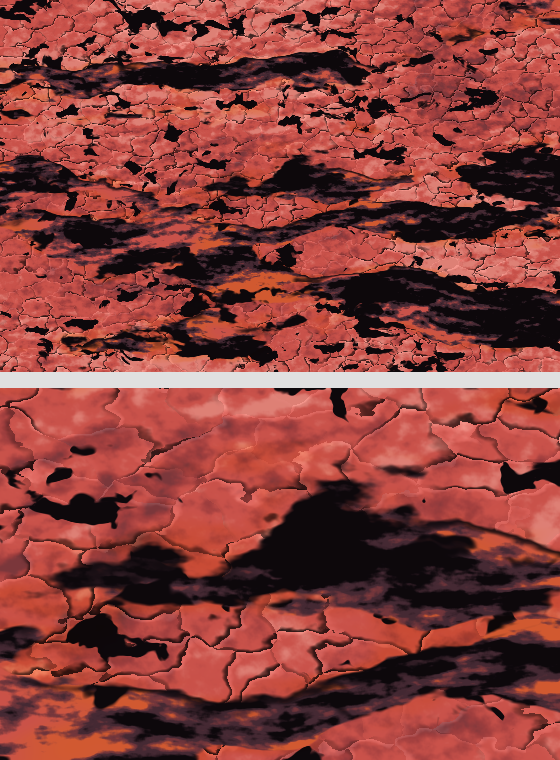
Top: the whole. Bottom: its middle third, enlarged.
Write a WebGL 2 fragment shader that draws this texture.

```glsl
#version 300 es
precision highp float;
uniform vec2 u_resolution;
out vec4 outColor;

const vec3 SOOT = vec3(0.05, 0.03, 0.045);
const vec3 CHAR = vec3(0.27, 0.16, 0.20);
const vec3 MAROON = vec3(0.45, 0.21, 0.23);
const vec3 BRICK = vec3(0.62, 0.24, 0.24);
const vec3 RED = vec3(0.79, 0.32, 0.29);
const vec3 PINK = vec3(0.87, 0.50, 0.46);
const vec3 ORANGE = vec3(0.82, 0.35, 0.19);

float hash(vec2 p) {
  return fract(sin(dot(p, vec2(127.1, 311.7))) * 43758.5);
}

float noise(vec2 p) {
  vec2 i = floor(p), f = fract(p);
  f = f * f * (3.0 - 2.0 * f);
  return mix(mix(hash(i), hash(i + vec2(1, 0)), f.x),
             mix(hash(i + vec2(0, 1)), hash(i + vec2(1, 1)), f.x), f.y);
}

float fbm(vec2 p) {
  float sum = 0.0, amp = 0.53;
  for (int i = 0; i < 4; i++) {
    sum += amp * noise(p);
    p = mat2(0.96, 0.28, -0.28, 0.96) * p * 2.03 + 11.7;
    amp *= 0.5;
  }
  return sum;
}

vec2 warp(vec2 p) {
  return vec2(fbm(p), fbm(p + 31.4)) - 0.5;
}

// Difference of height towards the light, positive on lit slopes
float relief(vec2 p, vec2 toLight) {
  return fbm(p) - fbm(p + toLight);
}

float seam(vec2 p, float height, float slope, float bend, float width) {
  float centre = height + slope * p.x + bend * p.x * p.x;
  return width - abs(p.y - centre - 0.018 * sin(p.x * 6.0 + height * 40.0));
}

// Braided fissures: positive inside, negative on the plates
float fissureDepth(vec2 p) {
  float d = seam(p, 0.775, 0.0, 0.075, 0.024);
  d = max(d, seam(p, 0.70, 0.06, -0.1, 0.012));
  d = max(d, seam(p, 0.53, -0.07, 0.05, 0.046));
  d = max(d, seam(p, 0.42, -0.22, 0.02, 0.052));
  d = max(d, seam(p, 0.36, 0.04, 0.0, 0.032));
  d = max(d, seam(p, 0.03, 0.10, 0.0, 0.030));
  return d + 0.24 * (fbm(p * vec2(3.5, 10.0)) - 0.5);
}

// Flake cells: edge distance, random tone, edge direction against the light
vec3 flakes(vec2 p, vec2 light) {
  vec2 cell = floor(p), near = vec2(9.0), next = vec2(9.0);
  float tone = 0.0;
  for (int y = -1; y <= 1; y++)
  for (int x = -1; x <= 1; x++) {
    vec2 id = cell + vec2(x, y);
    vec2 r = id + 0.1 + 0.8 * vec2(hash(id), hash(id + 57.3)) - p;
    if (dot(r, r) < dot(near, near)) {
      next = near;
      near = r;
      tone = hash(id + 8.1);
    } else if (dot(r, r) < dot(next, next)) next = r;
  }
  vec2 across = normalize(next - near);
  return vec3(dot(0.5 * (near + next), across), tone, -dot(across, light));
}

vec3 plateColor(vec2 p) {
  vec2 light = normalize(vec2(-0.5, 0.85));
  vec2 c = p * vec2(17.0, 25.0);
  c += 1.5 * warp(c * 0.75) + 0.5 * warp(c * 2.1);
  vec3 flake = flakes(c, light);
  float rough = smoothstep(0.35, 0.65, fbm(p * 2.6 + 4.0));
  float tone = 0.56 + 0.9 * (fbm(p * vec2(2.5, 4.0) + 7.0) - 0.5);
  tone += 0.22 * (flake.y - 0.5) + 0.5 * (fbm(p * 75.0) - 0.5);
  tone += mix(0.4, 1.1, rough) * relief(p * vec2(22.0, 42.0), vec2(-0.2, 0.45));
  vec3 color = mix(BRICK, RED, smoothstep(0.22, 0.52, tone));
  color = mix(color, PINK, smoothstep(0.54, 0.86, tone));
  color = mix(color, MAROON, 0.8 * smoothstep(0.28, 0.05, tone));
  // Shadowed and lit flake rims
  float rim = 1.0 - smoothstep(0.02, 0.14, flake.x);
  float wear = smoothstep(0.30, 0.60, fbm(p * 14.0 + 2.0));
  color *= 1.0 - 0.75 * rim * wear * smoothstep(-0.1, 0.7, flake.z);
  color += 0.09 * rim * smoothstep(0.0, 0.8, -flake.z);
  // Small open chips
  float chip = fbm(p * vec2(17.0, 30.0) + 2.0 * warp(p * 12.0));
  return mix(color, SOOT, smoothstep(0.665, 0.70, chip + 0.03 * rough));
}

vec3 fissureColor(vec2 p, vec2 flow, float depth, float shade) {
  vec2 grain = flow * vec2(9.0, 62.0);
  float ridge = fbm(flow * vec2(4.0, 15.0) + 19.0);
  float t = 0.46 + 1.5 * (fbm(grain) - 0.5) + 2.2 * (ridge - 0.5);
  t += 1.2 * relief(p * vec2(28.0, 65.0), vec2(-0.2, 0.6));
  t += 0.5 * (fbm(p * 95.0) - 0.5) - 2.2 * depth;
  vec3 color = mix(SOOT, CHAR, smoothstep(0.08, 0.34, t));
  color = mix(color, MAROON, smoothstep(0.40, 0.58, t));
  vec3 wood = mix(RED, ORANGE, smoothstep(0.38, 0.58, fbm(flow * vec2(3.0, 8.0) + 3.0)));
  color = mix(color, wood, smoothstep(0.58, 0.82, t));
  // Deep holes and the shadow below overhanging plates
  float hole = fbm(p * vec2(8.0, 19.0) + warp(p * 15.0) + 5.0);
  color = mix(color, SOOT, smoothstep(0.59, 0.64, hole));
  return mix(color, SOOT, 0.85 * shade);
}

void main() {
  vec2 p = gl_FragCoord.xy / u_resolution.y;
  vec2 flow = p + 0.10 * warp(p * vec2(3.5, 6.0));
  float ragged = 0.045 * (fbm(p * vec2(20.0, 42.0)) - 0.5);
  float depth = fissureDepth(flow) + ragged;
  float above = fissureDepth(flow + vec2(-0.006, 0.02)) + ragged;
  float shade = smoothstep(0.004, 0.02, depth - above) * smoothstep(0.022, 0.004, depth);

  vec3 plate = plateColor(p);
  float border = smoothstep(-0.035, -0.004, depth) * smoothstep(0.35, 0.6, fbm(p * vec2(9.0, 24.0)));
  plate = mix(plate, plate * vec3(1.0, 0.92, 0.72), border);
  vec3 color = mix(plate, fissureColor(p, flow, depth, shade), smoothstep(-0.003, 0.005, depth));
  outColor = vec4(clamp(color, 0.0, 1.0), 1.0);
}
```
